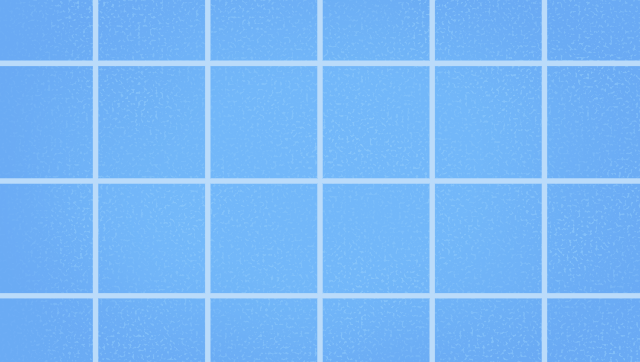
Write a Shadertoy shader that draws this pattern.

```glsl
// Pale grid lines over softly lit blue tiles, six columns by four rows.
// Lines are distances to a repeated axis; the tiles carry a vignette and
// fine flecks cut from gradient noise, denser in some patches than others.

#define CELL vec2(0.310, 0.321)        // tile size, in canvas heights
#define ROW_DRIFT 0.0126               // rows grow slightly towards the top
#define LINE_WIDTH 0.0150
#define FLECK_SCALE 125.0              // noise cells per canvas height
#define FLECK_STRENGTH 0.60
#define TILE_VARIATION 0.006
#define LINE_COLOR vec3(0.73, 0.86, 0.98)
#define CENTER_COLOR vec3(0.447, 0.718, 0.975)
#define EDGE_COLOR vec3(0.415, 0.667, 0.956)
#define FLECK_COLOR vec3(0.57, 0.80, 0.985)

float hash(vec2 p) {
    vec3 q = fract(vec3(p.xyx) * 0.1031);
    q += dot(q, q.yzx + 33.33);
    return fract((q.x + q.y) * q.z);
}

vec2 gradient(vec2 cell) {
    float angle = 6.2832 * hash(cell);
    return vec2(cos(angle), sin(angle));
}

// Gradient noise, roughly -0.7 to 0.7
float noise(vec2 p) {
    vec2 i = floor(p), f = p - i;
    vec2 u = f * f * f * (f * (f * 6.0 - 15.0) + 10.0);
    vec2 e = vec2(1.0, 0.0);
    float a = dot(gradient(i), f);
    float b = dot(gradient(i + e.xy), f - e.xy);
    float c = dot(gradient(i + e.yx), f - e.yx);
    float d = dot(gradient(i + e.xx), f - e.xx);
    return mix(mix(a, b, u.x), mix(c, d, u.x), u.y);
}

// Amount of pale fleck, thinning out towards the left edge
float flecks(vec2 p, vec2 uv) {
    float patches = 0.75 + 0.6 * noise(p * 5.0 + 17.0);
    float grain = noise(p * FLECK_SCALE + 300.0)
                + 0.35 * noise(p * FLECK_SCALE * 1.7 + 700.0);
    float fade = smoothstep(-0.05, 0.16, uv.x);
    return smoothstep(0.05, 0.50, grain) * patches * fade;
}

// Centre glow falling off to the sides and corners, with soft unevenness
float vignette(vec2 p, vec2 uv) {
    vec2 c = 2.0 * uv - 1.0;
    float d = length(c * vec2(1.0, 0.83)) + 0.12 * noise(p * 2.5 + 40.0);
    return smoothstep(0.40, 1.12, d);
}

void mainImage(out vec4 fragColor, in vec2 fragCoord) {
    float pixel = 1.0 / iResolution.y;
    vec2 uv = fragCoord / iResolution.xy;
    vec2 p = (fragCoord - 0.5 * iResolution.xy) * pixel;

    // Grid coordinates: lines lie on whole numbers
    vec2 grid = p / CELL;
    grid.y -= ROW_DRIFT * grid.y * grid.y;
    vec2 toLine = abs(fract(grid + 0.5) - 0.5) * CELL;
    float lineDist = min(toLine.x, toLine.y) - 0.5 * LINE_WIDTH;

    // Tile surface
    vec3 color = mix(CENTER_COLOR, EDGE_COLOR, vignette(p, uv));
    color += TILE_VARIATION * (hash(floor(grid) + 20.0) - 0.5);
    color = mix(color, FLECK_COLOR, FLECK_STRENGTH * flecks(p, uv));

    // Grid lines on top
    float line = 1.0 - smoothstep(-0.7 * pixel, 0.7 * pixel, lineDist);
    fragColor = vec4(mix(color, LINE_COLOR, line), 1.0);
}
```
